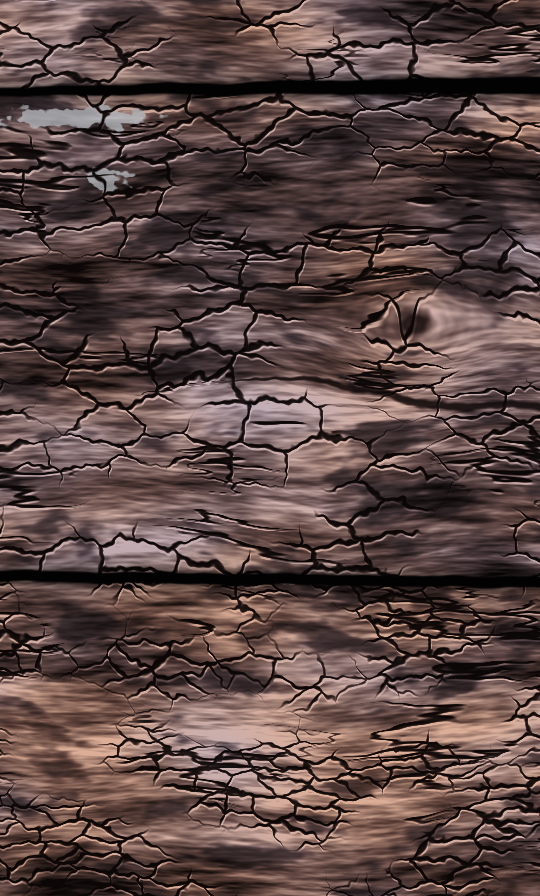
A Shadertoy shader for this texture:

```glsl
// Three weathered wooden planks: cracked grain, a knot, dark seams, flecks of old paint.

const vec3 DEEP  = vec3(0.045, 0.028, 0.025);
const vec3 BROWN = vec3(0.365, 0.285, 0.278);
const vec3 PALE  = vec3(0.790, 0.695, 0.665);
const vec3 PAINT = vec3(0.740, 0.740, 0.760);
const vec3 WARM  = vec3(1.09, 0.98, 0.89);
const vec3 COOL  = vec3(0.95, 0.98, 1.09);
const vec2 KNOT = vec2(0.462, 0.638);
const vec2 KNOT_REACH = vec2(0.10, 0.055);
const vec2 STRATA = vec2(4.0, 24.0);         // broad layers along the grain
const vec2 FIBRE  = vec2(17.0, 105.0);       // fine streaks along the grain
const vec2 CELL_COARSE = vec2(14.0, 28.0);   // crack cells per unit
const vec2 CELL_FINE   = vec2(23.0, 52.0);
const float CRACK_WIDTH = 0.0026;
const float BASE_TONE = 0.56;

vec2 hash2(vec2 p) {
    vec3 q = fract(p.xyx * vec3(0.1031, 0.1030, 0.0973));
    q += dot(q, q.yzx + 33.33);
    return fract((q.xx + q.yz) * q.zy);
}

float corner(vec2 i, vec2 f, vec2 o) {
    return dot(2.0 * hash2(i + o) - 1.0, f - o);
}

// Gradient noise, about -1 to 1
float noise(vec2 p) {
    vec2 i = floor(p), f = p - i;
    vec2 u = f * f * f * (f * (f * 6.0 - 15.0) + 10.0);
    return 1.6 * mix(mix(corner(i, f, vec2(0, 0)), corner(i, f, vec2(1, 0)), u.x),
                     mix(corner(i, f, vec2(0, 1)), corner(i, f, vec2(1, 1)), u.x), u.y);
}

float fbm(vec2 p, int octaves) {
    float sum = 0.0, amp = 0.7;
    for (int k = 0; k < octaves; k++) {
        sum += amp * noise(p);
        p = p * 2.03 + 17.3;
        amp *= 0.55;
    }
    return sum;
}

float blob(vec2 p, vec2 centre, vec2 radius) {
    vec2 d = (p - centre) / radius;
    return exp(-dot(d, d));
}

// Distance in canvas units to the border of jittered, stretched cells
float cellBorder(vec2 p, vec2 scale) {
    vec2 i = floor(p * scale), f = p * scale - i, near = vec2(0.0);
    float best = 9.0, border = 9.0;
    for (int k = 0; k < 9; k++) {
        vec2 o = vec2(k % 3 - 1, k / 3 - 1);
        vec2 r = o + hash2(i + o) - f;
        if (dot(r, r) < best) { best = dot(r, r); near = r; }
    }
    for (int k = 0; k < 25; k++) {
        vec2 o = vec2(k % 5 - 2, k / 5 - 2);
        vec2 r = o + hash2(i + o) - f, gap = r - near;
        if (dot(gap, gap) < 1e-4) continue;
        vec2 n = normalize(gap);
        border = min(border, dot(0.5 * (near + r), n) / length(n * scale));
    }
    return border;
}

// Surface height; "open" tells how far cracks and crevices split the wood
float surface(vec2 g, vec2 cell, float px, out float open) {
    float strata = fbm(g * STRATA, 4), fibre = fbm(g * FIBRE, 3);
    vec2 jag = g + 0.007 * vec2(noise(g * 38.0), noise(g * 38.0 + 9.0))
                 + 0.003 * vec2(noise(g * 110.0), noise(g * 110.0 + 5.0));
    float width = CRACK_WIDTH * sqrt(CELL_COARSE.x / cell.x)
                * smoothstep(-0.3, 0.35, noise(g * vec2(8.0, 12.0) + 3.0));
    float crack = (1.0 - smoothstep(width * 0.3, width + px, cellBorder(jag, cell)))
                * smoothstep(0.0, 0.0012, width);
    float ledge = 0.01 + 0.10 * smoothstep(-0.1, 0.5, noise(g * vec2(5.0, 9.0) + 41.0));
    float crevice = 1.0 - smoothstep(0.2 * ledge, ledge, abs(strata + 0.14));
    open = max(crack, crevice * smoothstep(0.01, 0.06, ledge));
    return 0.5 * strata + 0.4 * fibre - 0.6 * open;
}

// Broad light and dark zones of the planks
float zones(vec2 p) {
    return 0.22 * blob(p, vec2(0.33, 0.53), vec2(0.20, 0.06))
         + 0.13 * blob(p, vec2(0.12, 0.40), vec2(0.18, 0.04))
         + 0.27 * blob(p, vec2(0.40, 0.16), vec2(0.34, 0.075))
         + 0.14 * blob(p, vec2(0.30, 0.94), vec2(0.50, 0.03))
         - 0.24 * blob(p, vec2(0.38, 0.80), vec2(0.36, 0.06))
         - 0.26 * blob(p, vec2(0.06, 0.66), vec2(0.14, 0.06))
         - 0.16 * blob(p, vec2(0.50, 0.42), vec2(0.18, 0.05))
         - 0.20 * blob(p, vec2(0.50, 0.26), vec2(0.24, 0.03))
         - 0.20 * blob(p, vec2(0.15, 0.02), vec2(0.60, 0.045));
}

void mainImage(out vec4 fragColor, in vec2 fragCoord) {
    float px = 1.0 / iResolution.y;
    vec2 p = fragCoord * px;

    // Seams, slightly tilted, split the planks
    float across = p.x / 0.6, wob = 0.003 * fbm(vec2(p.x * 14.0, floor(p.y * 2.0)), 3);
    float high = p.y - mix(0.898, 0.905, across) + wob;
    float low = p.y - mix(0.357, 0.350, across) + wob;
    float plank = step(0.0, low) + step(0.0, high);
    float seam = min(abs(high) - mix(0.004, 0.009, across), abs(low) - 0.0055);

    // Grain waves along each plank and parts around the knot
    vec2 d = (p - KNOT) / KNOT_REACH;
    vec2 g = p;
    g.y -= 0.8 * (p.y - KNOT.y) * exp(-dot(d, d));
    g.y += 0.016 * noise(p * vec2(4.0, 7.0) + plank * 5.0);
    g += plank * vec2(7.3, 3.1);

    // Relief lit from above
    vec2 cell = plank < 0.5 ? CELL_FINE : CELL_COARSE;
    float open, openUp;
    float h = surface(g, cell, px, open);
    float lit = h - surface(g + vec2(-0.0008, 0.0024), cell, px, openUp);

    // Long fissure sagging below the knot
    float sag = p.y - 0.577 + 0.03 * smoothstep(0.33, 0.50, p.x) + 0.006 * fbm(p * 22.0, 3);
    float gape = 0.0055 * smoothstep(0.22, 0.48, p.x);
    open = max(open, (1.0 - smoothstep(gape * 0.4, gape + px, abs(sag))) * smoothstep(0.22, 0.28, p.x));

    // Tone from zones, stains, relief and soot
    float zone = zones(p), stain = fbm(p * vec2(5.0, 9.0) + plank * 11.0, 4);
    float tone = BASE_TONE + zone + 0.25 * stain + 0.95 * (h + 0.6 * openUp * 0.5) + 0.40 * lit;
    float soot = smoothstep(0.05, 0.42, fbm(g * vec2(9.0, 25.0) + 23.0, 4) - 0.7 * zone);
    tone *= 1.0 - 0.55 * soot;

    // Knot: rings around a dark, ragged core
    float ring = length((p - KNOT) * vec2(0.8, 1.0)) + 0.004 * fbm(p * 60.0, 2);
    tone += 0.09 * sin(ring * 620.0) * exp(-ring * 38.0);
    tone *= 1.0 - 0.8 * (1.0 - smoothstep(0.007, 0.021, ring));
    tone *= 1.0 - 0.85 * open;

    // Colour ramp with warm and cool drift
    tone = clamp(tone, 0.0, 1.0);
    vec3 col = mix(mix(DEEP, BROWN, min(tone * 2.0, 1.0)), PALE, max(tone * 2.0 - 1.0, 0.0));
    float drift = 0.5 + 0.7 * noise(p * vec2(6.0, 14.0) + 8.0) + 0.4 * soot - 0.3 * step(plank, 0.5);
    col *= mix(WARM, COOL, clamp(drift, 0.0, 1.0));

    // Flaking paint near the upper left
    float flake = max(blob(p, vec2(0.09, 0.868), vec2(0.11, 0.016)), blob(p, vec2(0.118, 0.80), vec2(0.034, 0.018)));
    flake = smoothstep(0.0, 0.12, flake - 0.55 + 0.55 * fbm(p * vec2(42.0, 55.0), 3));
    col = mix(col, PAINT * (0.9 + 0.3 * h), 0.9 * flake * (1.0 - open));

    // Seam gap and its soft shade
    col *= 1.0 - 0.55 * exp(-max(seam, 0.0) / 0.007);
    col = mix(DEEP * 0.25, col, smoothstep(-0.001, 0.001 + px, seam));
    fragColor = vec4(col, 1.0);
}
```
